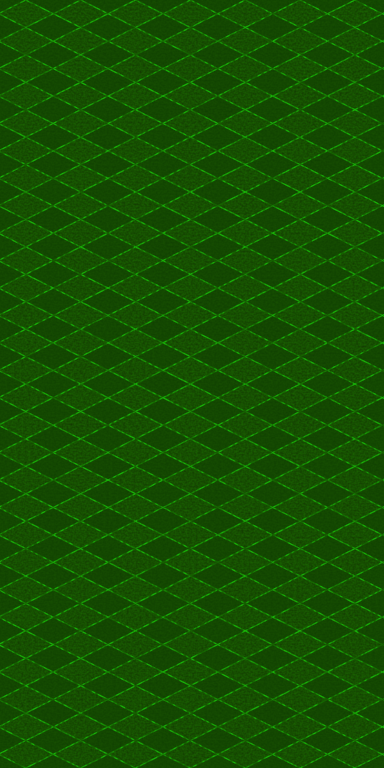
Give the GLSL for this pattern, as a WebGL 1 fragment shader.

```glsl
precision highp float;

uniform vec2 u_resolution;

vec2 randomGradient(vec2 corner) {
  float angle = 6.2832 * fract(sin(dot(corner, vec2(127.1, 311.7))) * 43758.55);
  return vec2(cos(angle), sin(angle));
}

float gradientNoise(vec2 p) {
  vec2 i = floor(p), f = fract(p);
  vec2 s = f * f * f * (f * (f * 6.0 - 15.0) + 10.0);
  float a = dot(randomGradient(i), f);
  float b = dot(randomGradient(i + vec2(1.0, 0.0)), f - vec2(1.0, 0.0));
  float c = dot(randomGradient(i + vec2(0.0, 1.0)), f - vec2(0.0, 1.0));
  float d = dot(randomGradient(i + 1.0), f - 1.0);
  return mix(mix(a, b, s.x), mix(c, d, s.x), s.y);
}

void main() {
  vec2 uv = gl_FragCoord.xy / u_resolution;
  vec2 p = uv * vec2(1.0, 2.0);
  float pixel = 1.0 / u_resolution.x;

  // Diagonal axes of the lattice: 7 diamonds across, 28 down
  vec2 cell = uv * vec2(7.0, 28.0) + vec2(0.03, 0.0);
  vec2 diagonal = vec2(cell.x + cell.y, cell.x - cell.y);
  vec2 diamond = floor(diagonal + 0.5);
  float rough = mod(diamond.x + diamond.y, 2.0);

  // Smooth dark diamonds alternate with grainy lighter ones
  float grain = gradientNoise(p * vec2(117.0, 173.0) + 3.7);
  float fine = gradientNoise(p * vec2(211.0, 227.0) + 41.3);
  float tone = 0.6 * grain + 0.6 * fine;
  float green = mix(0.28 + 0.04 * tone, 0.312 + 0.11 * tone, rough);
  green += 0.008 * gradientNoise(diamond * 0.73 + 0.2);
  vec3 color = vec3(0.075 + 0.012 * rough + 0.02 * tone, green, 0.003);

  // Thin seams, broken into brighter and dimmer stitches
  vec2 seamDistance = abs(fract(diagonal) - 0.5) / length(vec2(7.0, 14.0));
  vec2 seam = clamp((0.0017 - seamDistance) / pixel + 0.5, 0.0, 1.0);
  float stitch = gradientNoise(p * vec2(109.0, 61.0) + 17.9);
  float glow = smoothstep(-0.4, 0.45, stitch);
  vec3 thread = mix(vec3(0.08, 0.38, 0.0), vec3(0.09, 0.70, 0.03), glow);
  color = mix(color, thread, max(seam.x, seam.y));

  gl_FragColor = vec4(color, 1.0);
}
```
